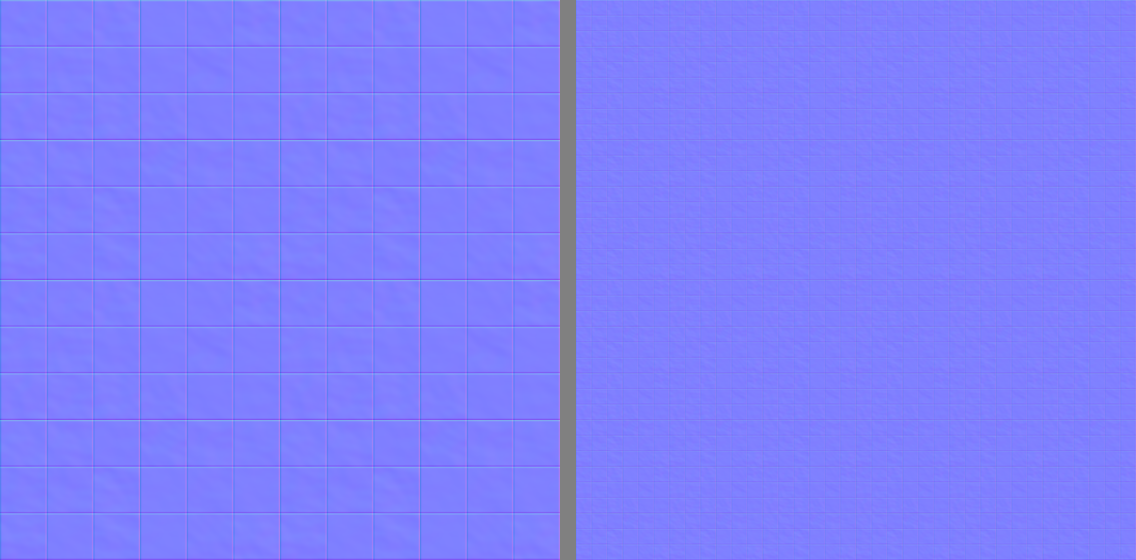
Left, the tile; right, the same tile 3 across and 3 down.
Reproduce this texture map procedurally as a WebGL 1 fragment shader.

```glsl
precision highp float;

// Tangent-space normal map of a square tile grid with thin bevelled joints.
// Bevel slopes come from a pixel-wide difference of an edge profile; each tile
// adds its own faint waviness, taken from the slope of gradient noise.

uniform vec2 u_resolution;

#define TILES 12.0          // tiles across and down
#define VARIETY 6.0         // tiles before the surface variation recurs
#define BEVEL_WIDTH 0.04    // fraction of a tile
#define BEVEL_SLOPE 0.45    // steepness at the joint
#define JOINT_DIM 0.2       // loss of blue along the joints
#define WAVE_SCALE 1.7      // surface waves per tile
#define WAVE_HEIGHT 0.011   // height of the waves
#define TILT 0.006          // random lean of whole tiles

vec2 hash2(vec2 p) {
  vec2 q = vec2(dot(p, vec2(127.1, 311.7)), dot(p, vec2(269.5, 183.3)));
  return fract(sin(q) * 43758.547);
}

float gradientCorner(vec2 cell, vec2 corner, vec2 f) {
  float angle = 6.28319 * hash2(cell + corner).x;
  return dot(vec2(cos(angle), sin(angle)), f - corner);
}

float gradientNoise(vec2 p) {
  vec2 cell = floor(p);
  vec2 f = p - cell;
  vec2 u = f * f * f * (f * (f * 6.0 - 15.0) + 10.0);
  float low = mix(gradientCorner(cell, vec2(0.0, 0.0), f),
                  gradientCorner(cell, vec2(1.0, 0.0), f), u.x);
  float high = mix(gradientCorner(cell, vec2(0.0, 1.0), f),
                   gradientCorner(cell, vec2(1.0, 1.0), f), u.x);
  return mix(low, high, u.y);
}

// Two octaves, slightly sheared so the waves lean diagonally
float waveHeight(vec2 p) {
  vec2 q = WAVE_SCALE * vec2(p.x + 0.3 * p.y, 1.25 * p.y);
  return gradientNoise(q) + 0.35 * gradientNoise(q * 2.1 + 17.3);
}

// Height of the rounded edge along each axis, periodic over one tile
vec2 bevelHeight(vec2 p) {
  vec2 edge = 0.5 - abs(fract(p) - 0.5);
  vec2 t = 1.0 - clamp(edge / BEVEL_WIDTH, 0.0, 1.0);
  return 0.5 * BEVEL_SLOPE * BEVEL_WIDTH * (1.0 - t * t);
}

// Slope averaged over one pixel, which also smooths the joint
vec2 bevelSlope(vec2 p, vec2 pixel) {
  return (bevelHeight(p + 0.5 * pixel) - bevelHeight(p - 0.5 * pixel)) / pixel;
}

vec2 surfaceSlope(vec2 p) {
  vec2 id = mod(floor(p), VARIETY);
  vec2 random = hash2(id + 3.7);
  vec2 q = fract(p) + floor(random * 60.0) + id * 5.0;
  vec2 e = vec2(0.02, 0.0);
  vec2 wave = vec2(waveHeight(q + e.xy) - waveHeight(q - e.xy),
                   waveHeight(q + e.yx) - waveHeight(q - e.yx)) / (2.0 * e.x);
  float strength = mix(0.35, 1.2, hash2(id + 41.3).x);
  return WAVE_HEIGHT * strength * wave + TILT * (2.0 * random - 1.0);
}

void main() {
  vec2 p = TILES * gl_FragCoord.xy / u_resolution;
  vec2 bevel = bevelSlope(p, TILES / u_resolution);

  // The normal leans away from the rising slope
  vec3 normal = normalize(vec3(-bevel - surfaceSlope(p), 1.0));
  normal.z -= JOINT_DIM * length(bevel);

  gl_FragColor = vec4(0.5 + 0.5 * normal, 1.0);
}
```
